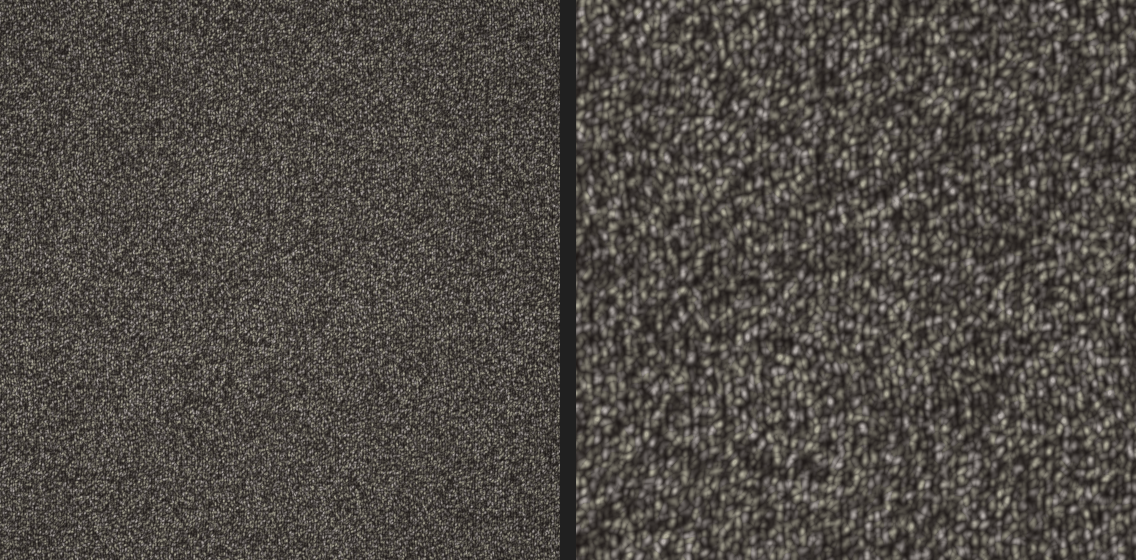
Left, the full canvas; right, a detail of the centre.
Reproduce this texture procedurally as a three.js fragment shader.

```glsl
varying vec2 vUv;

const vec2 TUFT_GRID = vec2(208.0, 196.0);
const vec3 SHADOW = vec3(0.145, 0.126, 0.118);
const vec3 OLIVE_YARN = vec3(0.640, 0.626, 0.560);
const vec3 GREY_YARN = vec3(0.660, 0.636, 0.622);
const float TAU = 6.28318;

float hash(vec2 p) {
  vec3 q = fract(vec3(p.xyx) * 0.1031);
  q += dot(q, q.yzx + 33.33);
  return fract((q.x + q.y) * q.z);
}

vec2 hash2(vec2 p) {
  return vec2(hash(p + 17.3), hash(p + 71.9));
}

vec2 rotate(vec2 p, float angle) {
  float c = cos(angle);
  float s = sin(angle);
  return vec2(c * p.x + s * p.y, c * p.y - s * p.x);
}

// Soft elongated bump of one tuft, 1 at its middle
float tuftBump(vec2 offset, float angle, float stretch, float falloff) {
  vec2 p = rotate(offset, angle) * vec2(1.0 / stretch, stretch);
  return exp(-falloff * dot(p, p));
}

// Cellular field of tufts: x is brightness, y is yarn kind
vec2 tuftField(vec2 p, vec2 jitter, float stretch) {
  vec2 cell = floor(p);
  vec2 best = vec2(0.0);
  for (int j = -1; j <= 1; j++) {
    for (int i = -1; i <= 1; i++) {
      vec2 id = cell + vec2(float(i), float(j));
      vec2 center = id + 0.5 + (hash2(id) - 0.5) * jitter;
      float angle = 1.15 + (hash(id + 5.1) - 0.5) * 1.9;
      float tone = mix(0.10, 1.08, pow(hash(id + 41.7), 1.3));
      float light = tone * tuftBump(p - center, angle, stretch, 3.4);
      if (light > best.x) best = vec2(light, hash(id + 93.2));
    }
  }
  return best;
}

// Broad uneven wear from layered sines, about -1 to 1
float wear(vec2 p) {
  float sum = 0.0;
  float weight = 0.5;
  for (int i = 0; i < 4; i++) {
    p = rotate(p, 0.9) * 1.7 + 1.3;
    sum += weight * sin(p.x + 1.4 * sin(p.y)) * cos(p.y * 0.8);
    weight *= 0.65;
  }
  return sum;
}

// Gentle falloff of light towards the corners
float lighting(vec2 uv, vec2 center, float strength) {
  vec2 d = uv - center;
  return 1.04 - strength * dot(d, d);
}

void main() {
  // Slightly wandering columns of tufts
  vec2 p = vUv * TUFT_GRID;
  p.x += 0.5 * sin(vUv.y * 19.0 + vUv.x * 7.0) + 0.25 * sin(vUv.y * 57.0);
  vec2 tuft = tuftField(p, vec2(0.65, 0.95), 1.22);

  // Finer fibres break up the tufts, dark grooves part the columns
  float fibre = tuftField(p * 1.45 + 311.0, vec2(0.95), 1.15).x;
  float groove = 0.035 * cos(TAU * p.x);
  float light = 0.85 * tuft.x + 0.43 * fibre - groove - 0.075;
  light *= 1.0 + 0.05 * wear(vUv * 6.0);

  // Yarn colour, lit unevenly across the carpet
  vec3 yarn = mix(OLIVE_YARN, GREY_YARN, smoothstep(0.45, 0.75, tuft.y));
  vec3 color = mix(SHADOW, yarn, clamp(light, -0.06, 1.05));
  color *= lighting(vUv, vec2(0.42, 0.45), 0.24);

  gl_FragColor = vec4(color, 1.0);
}
```
